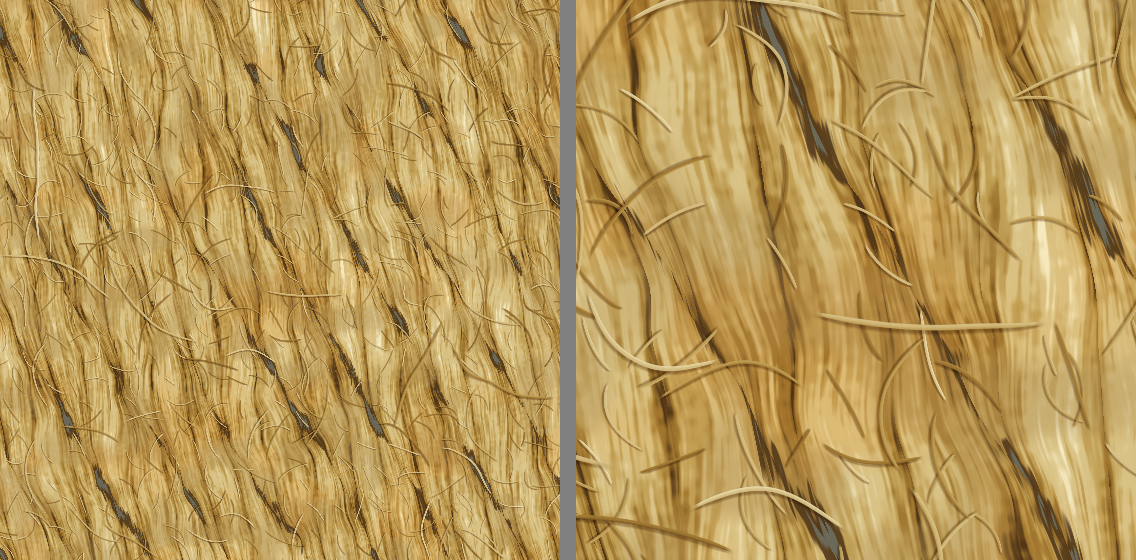
Left, the full canvas; right, a detail of the centre.
Write a three.js fragment shader that draws this texture.

```glsl
varying vec2 vUv;

const vec3 GAP_SLATE = vec3(0.42, 0.41, 0.35);
const vec3 CREVICE = vec3(0.31, 0.21, 0.09);
const vec3 OCHRE = vec3(0.63, 0.47, 0.19);
const vec3 GOLD = vec3(0.76, 0.63, 0.34);
const vec3 STRAW = vec3(0.85, 0.76, 0.52);
const vec3 GLINT = vec3(0.96, 0.92, 0.76);
const vec3 DUSTY = vec3(0.69, 0.57, 0.33);

const float ROPE_SPACING = 0.119;
const float STRAND_PITCH = 0.165;

float hash(vec2 p) {
  vec3 q = fract(p.xyx * vec3(0.1031, 0.1030, 0.0973));
  q += dot(q, q.yzx + 33.33);
  return fract((q.x + q.y) * q.z);
}

float noise(vec2 p) {
  vec2 i = floor(p);
  vec2 f = fract(p);
  f = f * f * (3.0 - 2.0 * f);
  float low = mix(hash(i), hash(i + vec2(1.0, 0.0)), f.x);
  float high = mix(hash(i + vec2(0.0, 1.0)), hash(i + vec2(1.0, 1.0)), f.x);
  return mix(low, high, f.y);
}

vec3 sisalRamp(float tone) {
  vec3 c = mix(CREVICE, OCHRE, smoothstep(0.0, 0.30, tone));
  c = mix(c, GOLD, smoothstep(0.32, 0.54, tone));
  c = mix(c, STRAW, smoothstep(0.54, 0.76, tone));
  return mix(c, GLINT, smoothstep(0.82, 1.12, tone));
}

// Twisted ropes: x crosses a rope from -1 to 1, along follows its axis
vec3 ropes(vec2 p) {
  vec2 bend = vec2(noise(p * 7.0), noise(p * 7.0 + 31.0)) - 0.5;
  vec2 wobbled = p + 0.022 * bend + 0.007 * (noise(p * 24.0) - 0.5);
  float lane = dot(wobbled, vec2(0.866, 0.5)) / ROPE_SPACING + 0.07;
  float along = dot(wobbled, vec2(0.5, -0.866));
  float rope = floor(lane);
  float x = fract(lane) * 2.0 - 1.0;

  // Helical strands, steeper toward the rope edges
  float phase = along / STRAND_PITCH + 7.0 * hash(vec2(rope, 4.0));
  phase += x * (0.80 + 0.30 * x * x);
  phase += 0.25 * (noise(vec2(along * 9.0, rope * 5.3)) - 0.5);
  vec2 strand = vec2(floor(phase), rope);
  float c = fract(phase) * 2.0 - 1.0;
  float seed = hash(strand + 17.0);

  // Fibres combed along each strand, from bundles to single threads
  float comb = phase * 0.062 + along * 0.16 * (seed - 0.5);
  comb += 0.005 * (noise(vec2(along * 16.0, phase * 3.0)) - 0.5);
  float bundle = noise(vec2(comb * 120.0 + seed * 90.0, along * 13.0));
  float thread = noise(vec2(comb * 300.0 + seed * 60.0, along * 26.0));
  float wisp = noise(vec2(comb * 560.0 + seed * 30.0, along * 45.0));
  float fibre = 0.34 * bundle + 0.38 * thread + 0.36 * wisp - 0.54;
  float split = smoothstep(0.70, 0.90, noise(vec2(comb * 230.0 + 9.0, along * 17.0)));

  float bulge = sqrt(max(1.0 - c * c, 0.0));
  float roundness = sqrt(max(1.0 - x * x, 0.0));
  float patchy = noise(p * 13.0 + 5.0);
  float tone = 0.06 + 0.38 * bulge + 0.28 * roundness;
  tone += 0.88 * fibre - 0.17 * split;
  tone += 0.18 * (patchy - 0.5) + 0.14 * (seed - 0.5);
  tone += 0.14 * (noise(p * 190.0) - 0.5);
  tone -= 0.26 * smoothstep(0.86, 1.0, abs(c)) * noise(p * 32.0);

  vec3 color = sisalRamp(tone);
  color = mix(color, DUSTY, 0.42 * smoothstep(0.45, 0.8, noise(p * 21.0 + 60.0)));
  color = mix(color, color * vec3(1.03, 0.93, 0.77),
              0.5 * smoothstep(0.5, 0.85, noise(p * 17.0 + 90.0)));

  // Ragged openings between ropes
  float opening = abs(x) + 0.10 * c * c + 0.40 * (noise(p * 17.0 + 40.0) - 0.5);
  opening += 0.30 * fibre + 0.10 * (noise(p * 75.0) - 0.5);
  color = mix(color, CREVICE, 0.9 * smoothstep(1.03, 1.09, opening));
  return mix(color, GAP_SLATE, smoothstep(1.14, 1.18, opening));
}

// Loose curved hairs with a thin shadow, scattered one per cell
vec3 addHairs(vec3 base, vec2 p, float cells, float width, float density, float seed) {
  vec2 g = p * cells;
  for (int j = -1; j <= 1; j++) {
    for (int i = -1; i <= 1; i++) {
      vec2 cell = floor(g) + vec2(float(i), float(j));
      vec2 key = cell + seed;
      vec2 center = cell + 0.2 + 0.6 * vec2(hash(key), hash(key + 11.0));
      float angle = 1.7 * (hash(key + 23.0) + hash(key + 29.0)) - 2.8;
      float curve = 1.5 * (hash(key + 37.0) - 0.5);
      float reach = mix(0.35, 0.8, hash(key + 41.0));
      float shown = step(hash(key + 53.0), density);
      vec2 q = mat2(cos(angle), -sin(angle), sin(angle), cos(angle)) * (g - center);
      float slope = 2.0 * curve * q.x;
      float d = (q.y - curve * q.x * q.x) / (cells * sqrt(1.0 + slope * slope));
      float taper = 1.0 - smoothstep(0.6, 1.0, abs(q.x) / reach);
      float body = shown * smoothstep(0.0, 0.35, taper);
      float girth = width * mix(0.6, 1.0, taper);
      float shadow = body * (1.0 - smoothstep(girth * 0.6, girth * 1.9, abs(d + girth * 0.7)));
      float cover = body * (1.0 - smoothstep(girth * 0.6, girth, abs(d)));
      float tone = mix(0.25, 0.95, hash(key + 67.0)) + 0.16 * d / girth;
      base = mix(base, base * vec3(0.62, 0.53, 0.40), 0.65 * shadow);
      base = mix(base, sisalRamp(tone), 0.92 * cover);
    }
  }
  return base;
}

void main() {
  vec3 color = ropes(vUv);
  vec2 frizz = vUv + 0.014 * (noise(vUv * 16.0) - 0.5);
  color = addHairs(color, frizz, 27.0, 0.0011, 0.55, 211.0);
  color = addHairs(color, frizz, 17.0, 0.0013, 0.60, 3.0);
  color = addHairs(color, frizz, 10.0, 0.0017, 0.50, 71.0);
  color = addHairs(color, frizz, 5.0, 0.0026, 0.35, 139.0);
  gl_FragColor = vec4(color, 1.0);
}
```
